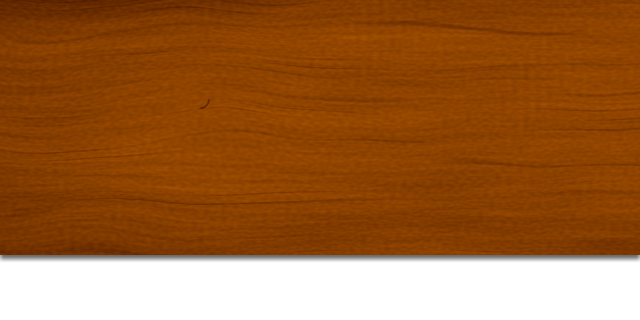
A Shadertoy shader for this texture:

```glsl
#define WOOD_DARK vec3(0.36, 0.14, 0.0)
#define WOOD_LIGHT vec3(0.62, 0.30, 0.0)
#define BOARD_EDGE 0.203
#define SHADOW_SIZE 0.026
#define SHADOW_DEPTH 0.58
#define GLOW_CENTER vec2(1.3, 0.68)
#define VIGNETTE 0.60
#define RING_COUNT 23.0
#define RING_DEPTH 0.30
#define STREAK_DEPTH 0.30
#define PORE_DEPTH 0.24

vec2 gradientAt(vec2 cell) {
    float angle = 6.2832 * fract(sin(dot(cell, vec2(127.1, 311.7))) * 43758.55);
    return vec2(cos(angle), sin(angle));
}

float gradientNoise(vec2 p) {
    vec2 i = floor(p), f = p - i;
    vec2 u = f * f * f * (f * (f * 6.0 - 15.0) + 10.0);
    vec2 e = vec2(0.0, 1.0);
    float low = mix(dot(gradientAt(i), f), dot(gradientAt(i + e.yx), f - e.yx), u.x);
    float high = mix(dot(gradientAt(i + e), f - e), dot(gradientAt(i + 1.0), f - 1.0), u.x);
    return mix(low, high, u.y);
}

// Height across the grain, bent on the left and almost straight on the right
float grainHeight(vec2 p) {
    float bend = mix(0.085, 0.018, smoothstep(0.5, 1.5, p.x));
    return p.y + bend * gradientNoise(p * vec2(1.7, 2.6) + 4.3)
               + 0.012 * gradientNoise(p * vec2(4.0, 9.0) + 17.0);
}

// Thin dark growth lines that fade in and out along their length
float growthRings(vec2 p, float height) {
    float phase = height * RING_COUNT + 1.6 * gradientNoise(vec2(p.x * 0.5, height * 11.0));
    float dist = abs(fract(phase) - 0.5);
    float soft = max(fwidth(height * RING_COUNT), 0.07);
    float line = 1.0 - smoothstep(0.02, 0.06 + soft, dist);
    float presence = smoothstep(-0.15, 0.4, gradientNoise(vec2(p.x * 1.8, height * 17.0) + 31.0));
    return line * presence;
}

// Long fibres along the grain
float streaks(vec2 p, float height) {
    return 0.45 * gradientNoise(vec2(p.x * 1.2, height * 28.0))
         + 0.55 * gradientNoise(vec2(p.x * 3.5, height * 75.0) + 9.0)
         + 0.40 * gradientNoise(vec2(p.x * 6.0, height * 125.0) + 53.0);
}

// Small curved scratch
float scratch(vec2 p) {
    vec2 q = p - vec2(0.625, 0.69);
    float arc = abs(length(q) - 0.028);
    float span = smoothstep(-0.004, 0.006, q.x) * smoothstep(0.004, -0.006, q.y);
    return span * (1.0 - smoothstep(0.001, 0.005, arc));
}

vec3 woodColor(vec2 p) {
    float height = grainHeight(p);

    // Broad lighting: glow right of the middle, dim corners and top left
    vec2 q = (p - GLOW_CENTER) * vec2(0.5, 1.5);
    float tone = 0.86 - VIGNETTE * dot(q, q);
    tone -= 0.45 * smoothstep(0.82, 1.02, p.y) * (1.0 - 0.45 * p.x);
    tone += 0.22 * gradientNoise(vec2(p.x * 1.1, height * 6.0) + 2.0);

    // Grain detail
    tone += STREAK_DEPTH * streaks(p, height);
    tone += PORE_DEPTH * gradientNoise(vec2(p.x * 55.0, height * 120.0));
    tone -= RING_DEPTH * growthRings(p, height);
    tone -= 0.75 * scratch(p);
    return max(mix(WOOD_DARK, WOOD_LIGHT, tone), 0.0);
}

// White ground with a soft shadow under the board
vec3 groundColor(vec2 p, float width) {
    float fall = 1.0 - smoothstep(0.0, SHADOW_SIZE, BOARD_EDGE - p.y);
    float ends = smoothstep(-0.015, 0.015, min(p.x, width - p.x));
    return vec3(1.0 - SHADOW_DEPTH * fall * ends);
}

void mainImage(out vec4 fragColor, in vec2 fragCoord) {
    vec2 p = fragCoord / iResolution.y;
    float pixel = 1.0 / iResolution.y;
    float width = iResolution.x * pixel;
    vec3 wood = woodColor(p);
    float board = smoothstep(-0.5 * pixel, 0.5 * pixel, p.y - BOARD_EDGE);
    fragColor = vec4(mix(groundColor(p, width), wood, board), 1.0);
}
```
